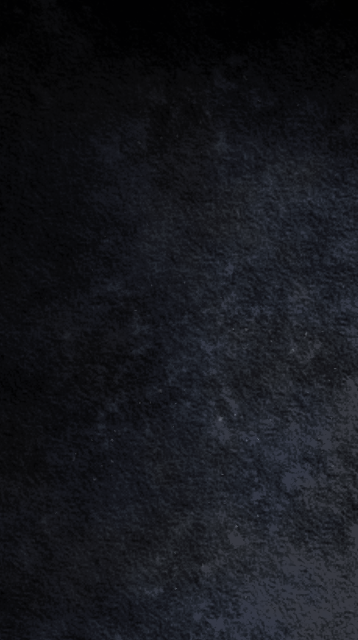
Give the GLSL for this texture, as a Shadertoy shader.

```glsl
float hash(vec2 p) {
    vec3 q = fract(vec3(p.xyx) * 0.1031);
    q += dot(q, q.yzx + 33.33);
    return fract((q.x + q.y) * q.z);
}

float noise(vec2 p) {
    vec2 cell = floor(p), f = fract(p);
    f = f * f * (3.0 - 2.0 * f);
    return mix(mix(hash(cell), hash(cell + vec2(1, 0)), f.x),
               mix(hash(cell + vec2(0, 1)), hash(cell + vec2(1, 1)), f.x), f.y);
}

float fbm(vec2 p) {
    float sum = 0.0, amp = 0.5;
    for (int i = 0; i < 6; i++) {
        sum += amp * noise(p);
        p = mat2(1.6, 1.2, -1.2, 1.6) * p + 17.3;
        amp *= 0.58;
    }
    return sum / 1.14;
}

// Fine plaster bumps
float plaster(vec2 p) {
    vec2 bent = p + 0.006 * vec2(noise(p * 38.0), noise(p * 38.0 + 9.0));
    return 0.7 * noise(bent * vec2(190.0, 220.0)) + 0.3 * noise(bent * 105.0 + 31.0);
}

// Tiny pale chips, at most one per cell
float chips(vec2 p) {
    float sum = 0.0;
    for (int k = 0; k < 2; k++) {
        vec2 q = p * (30.0 + 23.0 * float(k)) + 40.0 * float(k);
        vec2 cell = floor(q);
        vec2 center = 0.25 + 0.5 * vec2(hash(cell + 3.0), hash(cell + 71.0));
        vec2 d = fract(q) - center;
        d += 0.16 * (vec2(noise(q * 7.0), noise(q * 7.0 + 50.0)) - 0.5);
        float present = step(0.87, hash(cell + 29.0)) * hash(cell + 57.0);
        sum += present * smoothstep(0.13, 0.0, length(d));
    }
    return sum;
}

vec3 wallColor(float tone) {
    vec3 c = mix(vec3(0.004, 0.004, 0.006), vec3(0.042, 0.043, 0.051), smoothstep(0.0, 0.24, tone));
    c = mix(c, vec3(0.088, 0.092, 0.114), smoothstep(0.22, 0.54, tone));
    c = mix(c, vec3(0.134, 0.148, 0.173), smoothstep(0.5, 0.78, tone));
    return mix(c, vec3(0.21, 0.222, 0.262), smoothstep(0.73, 1.05, tone));
}

void mainImage(out vec4 fragColor, in vec2 fragCoord) {
    vec2 uv = fragCoord / iResolution.xy;
    vec2 p = fragCoord / iResolution.y;

    // Light falls off toward the left and the top
    float light = 0.13 + 0.52 * smoothstep(-0.05, 1.0, uv.x) + 0.24 * (1.0 - uv.y);
    light *= smoothstep(1.06, 0.68, uv.y + 0.06 * uv.x);

    // Cloudy stains with ragged edges
    vec2 warp = vec2(fbm(p * 5.0), fbm(p * 5.0 + 20.0)) - 0.5;
    float clouds = fbm(p * 5.5 + 0.7 * warp + 3.0) - 0.5;
    float blotches = fbm(p * 17.0 + 1.2 * warp + 47.0) - 0.5;
    float mottle = fbm(p * 52.0 + 5.0) - 0.5;
    float tone = light + (0.28 + 0.65 * light) * (0.75 * clouds + 0.65 * blotches + 0.5 * mottle);

    // Worn paint, clustered in places and broken up by the mottling
    float cluster = smoothstep(0.45, 0.68, fbm(p * 6.0 + 81.0));
    float worn = fbm(p * 34.0 + 3.0 * warp + 11.0) + 0.4 * mottle;
    tone += 0.42 * smoothstep(0.54, 0.83, worn) * cluster * (0.25 + light);

    // Relief lit from the upper right
    float relief = plaster(p) - plaster(p + vec2(0.0023, 0.0027));
    float grain = noise(p * 410.0) - 0.5;
    tone += (0.14 + 0.46 * light) * (relief + 0.62 * grain);

    vec3 color = wallColor(tone);
    float tint = smoothstep(0.36, 0.64, fbm(p * 7.0 + 63.0));
    color *= mix(vec3(1.03, 1.01, 0.98), vec3(0.97, 0.995, 1.05), tint);
    color += vec3(0.3, 0.31, 0.32) * chips(p) * light * (0.25 + cluster);

    fragColor = vec4(max(color, 0.0), 1.0);
}
```
